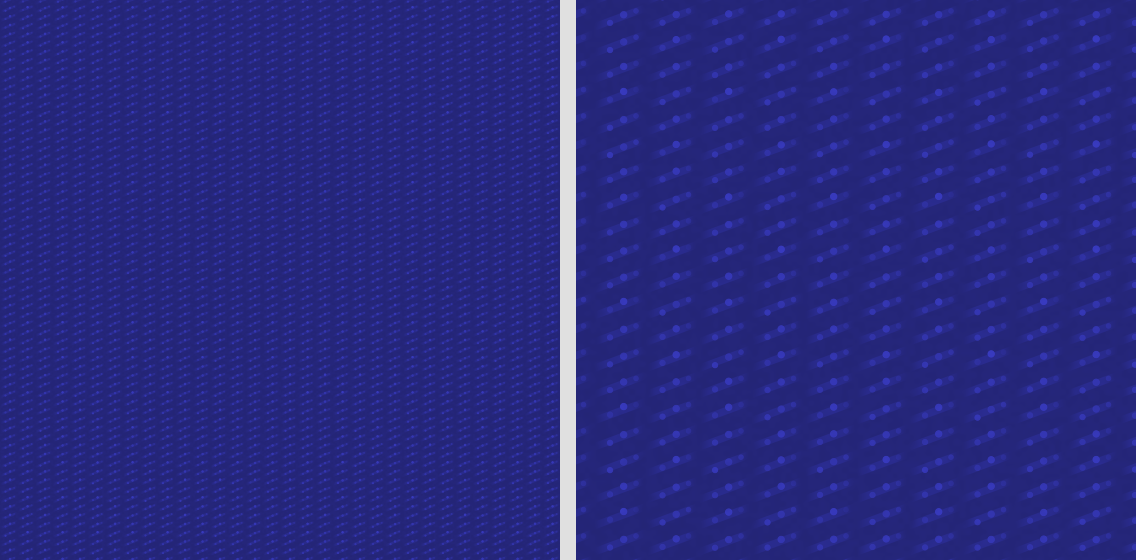
Left: the whole. Right: its middle third, enlarged.
A WebGL 1 fragment shader for this texture:

```glsl
precision highp float;

uniform vec2 u_resolution;

#define REPEATS vec2(32.0, 64.0)
#define BASE vec3(0.143, 0.147, 0.474)
#define RIB vec3(0.162, 0.168, 0.552)
#define GLINT vec3(0.216, 0.224, 0.740)
#define RIB_WIDTH 0.15
#define RIB_SLANT 0.13
#define DOT_RADIUS 0.14
#define GRAIN 0.045
#define WEAR 0.012

float hash(vec2 p) {
  return fract(sin(dot(p, vec2(127.1, 311.7))) * 43758.5453);
}

float noise(vec2 p) {
  vec2 i = floor(p);
  vec2 f = fract(p);
  f = f * f * (3.0 - 2.0 * f);
  return mix(mix(hash(i), hash(i + vec2(1.0, 0.0)), f.x),
             mix(hash(i + vec2(0.0, 1.0)), hash(i + vec2(1.0, 1.0)), f.x), f.y);
}

// Coverage of a shape whose signed distance is d
float cover(float d, float soft) {
  return 1.0 - smoothstep(-soft, soft, d);
}

// Round stitch; undoes the shear of the lattice
float stitch(vec2 local, vec2 center, float radius, float soft) {
  vec2 d = local - center;
  d.y += 0.5 * d.x;
  return cover(length(d) - radius, soft);
}

void main() {
  vec2 uv = gl_FragCoord.xy / u_resolution;
  float soft = 0.55 * REPEATS.y / u_resolution.y;

  // Twill lattice: each rib climbs one row per column
  vec2 twill = uv * REPEATS;
  twill.y -= twill.x;
  vec2 cell = floor(twill);
  vec2 local = (fract(twill) - 0.5) * vec2(2.0, 1.0);

  // Light moves between the main stitch and its neighbours from cell to cell
  float sway = 0.5 + 0.5 * cos(1.5708 * (cell.y + 3.0 * cell.x));
  float share = mix(sway, hash(cell + 17.0), 0.35);
  float lift = 0.12 * (share - 0.5);

  // Broken slanted rib, fading towards its tips
  float taper = 1.0 - smoothstep(0.4, 1.0, abs(local.x));
  float rib = cover(abs(local.y + RIB_SLANT * local.x) - RIB_WIDTH, 1.3 * soft) * taper;

  // Bright stitch with a crumb on both sides
  float glint = mix(0.6, 1.0, share) * stitch(local, vec2(0.15, 0.05 + lift), DOT_RADIUS, soft);
  glint = max(glint, mix(0.85, 0.4, share) * stitch(local, vec2(-0.37, lift), 0.85 * DOT_RADIUS, soft));
  glint = max(glint, mix(0.55, 0.2, share) * stitch(local, vec2(0.62, -0.06), 0.75 * DOT_RADIUS, soft));

  vec3 color = mix(BASE, RIB, rib);
  color = mix(color, GLINT, glint);

  // Fine grain and faint, mostly vertical fading
  float grain = noise(uv * 300.0) - 0.5;
  float fade = noise(uv * vec2(8.0, 3.0) + 3.7) - 0.5;
  color *= 1.0 + GRAIN * grain + WEAR * fade;

  gl_FragColor = vec4(color, 1.0);
}
```
